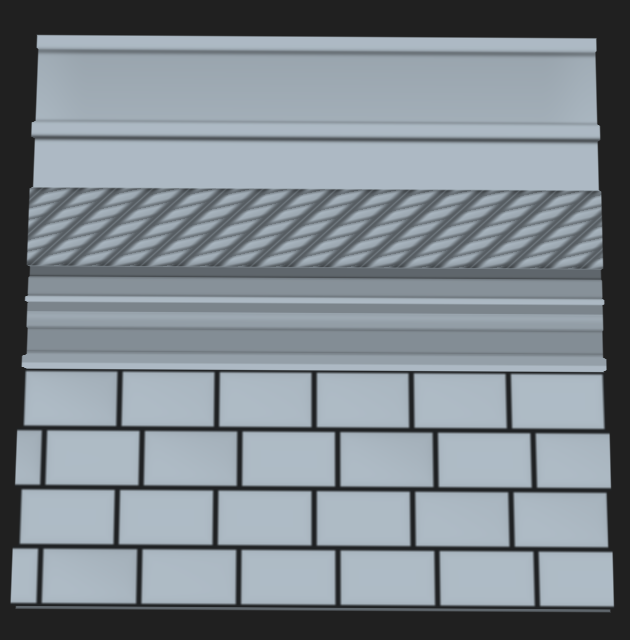
Give the GLSL for this texture, as a WebGL 2 fragment shader.

```glsl
#version 300 es
precision highp float;

#define GRID 768.0
#define STONE vec3(0.677, 0.727, 0.767)
#define BACKDROP vec3(0.127)
#define TILT 0.006
#define CENTER_X 378.0
#define WALL_TOP 444.5
#define COURSE 71.0
#define BRICK_WIDTH 116.8
#define STRAND 44.0
#define BEAD 18.5
#define SOFT 1.3

uniform vec2 u_resolution;
out vec4 fragColor;

float hash(vec2 p) {
  vec3 q = fract(vec3(p.xyx) * 0.1031);
  q += dot(q, q.yzx + 33.33);
  return fract((q.x + q.y) * q.z);
}

// Soft window between a and b
float band(float t, float a, float b) {
  return smoothstep(a - SOFT, a + SOFT, t) * (1.0 - smoothstep(b - SOFT, b + SOFT, t));
}

// Rounded line centred on c
float bump(float t, float c, float w) {
  float d = (t - c) / w;
  return exp(-d * d);
}

// How far each course stands out from the tapering side
float overhang(float t) {
  float o = 2.0 * band(t, 40.0, 60.0) + 4.5 * band(t, 148.0, 167.0);
  o += 4.0 * band(t, 227.0, 321.0) + 1.5 * band(t, 334.0, 356.0);
  o += 4.5 * band(t, 357.0, 364.0) + 1.5 * band(t, 365.0, 395.0);
  o += 5.5 * band(t, 428.0, 443.0);
  float row = floor((t - WALL_TOP) / COURSE);
  return t < WALL_TOP ? o : (mod(row, 2.0) < 0.5 ? 1.5 : 8.0);
}

// Diagonal strands divided into rounded beads
float ropeLevel(vec2 p) {
  float s = (p.x + 1.1 * (p.y - 274.0)) / STRAND;
  float a = fract(s) - 0.5;
  float b = fract((p.y - 230.0 + 0.32 * a * STRAND) / BEAD) - 0.5;
  float body = 1.0 - smoothstep(0.19, 0.43, abs(a));
  float bead = 1.0 - smoothstep(0.18, 0.5, abs(b + 0.06));
  float lit = 0.68 + 0.25 * bead - 0.1 * b - 0.1 * a;
  float groove = 0.5 + 0.13 * bump(abs(a), 0.5, 0.035);
  float level = mix(groove, lit, body);
  return level - 0.14 * bump(p.y, 227.0, 4.0) - 0.12 * bump(p.y, 321.0, 5.0);
}

// Stacked ledges, hollows and fillets
float mouldingLevel(vec2 p) {
  float t = p.y;
  float level = 1.0;
  float hollow = mix(0.89, 0.94, clamp((t - 66.0) / 80.0, 0.0, 1.0));
  hollow += 0.04 * smoothstep(270.0, 335.0, abs(p.x - CENTER_X));
  level = mix(level, hollow, band(t, 61.0, 147.0));
  level -= 0.27 * bump(t, 63.0, 3.5) + 0.14 * bump(t, 147.0, 2.2);
  level -= 0.55 * bump(t, 167.0, 3.2);

  level = mix(level, ropeLevel(p), band(t, 227.0, 321.0));

  level = mix(level, 0.55, band(t, 321.0, 334.0));
  level = mix(level, 0.78, band(t, 334.0, 357.0));
  level = mix(level, 0.71, band(t, 364.0, 376.0));
  level = mix(level, 0.85, band(t, 376.0, 395.0));
  level = mix(level, 0.76, band(t, 395.0, 424.0));
  level = mix(level, 0.86, band(t, 424.0, 437.0));
  level -= 0.16 * bump(t, 333.5, 1.8) + 0.12 * bump(t, 356.0, 2.0);
  level -= 0.16 * bump(t, 395.0, 2.0) + 0.16 * bump(t, 424.0, 2.0);
  return level + 0.06 * bump(t, 381.0, 4.0);
}

// Staggered bricks with soft dark joints
float brickLevel(vec2 p) {
  float row = floor((p.y - WALL_TOP) / COURSE);
  float width = BRICK_WIDTH + 0.0114 * (p.y - 480.0);
  float u = (p.x - CENTER_X + 1.0) / width - 0.24 * mod(row, 2.0);
  vec2 cell = vec2(fract(u), fract((p.y - WALL_TOP) / COURSE));
  vec2 inset = (0.5 - abs(cell - 0.5)) * vec2(width, COURSE);
  float face = smoothstep(0.8, 5.5, inset.x) * smoothstep(0.6, 5.0, inset.y);
  float rim = exp(-min(inset.x, inset.y) / 4.0);
  float tone = hash(vec2(floor(u) + 17.0, row + 5.0));
  float slope = smoothstep(0.4, 1.0, tone) * smoothstep(0.4, 1.9, cell.x + 1.0 - cell.y);
  return mix(0.18, 1.01 - 0.06 * slope - 0.12 * rim, face);
}

void main() {
  vec2 p = gl_FragCoord.xy / u_resolution.y * GRID;
  p.y = GRID - p.y;
  p.y -= TILT * (p.x - CENTER_X);
  float aa = GRID / u_resolution.y;

  // Surface from cornice to footing
  float level = mix(mouldingLevel(p), brickLevel(p), smoothstep(443.5, 445.5, p.y));
  level = mix(level, 0.55, smoothstep(728.5, 730.0, p.y));

  // Silhouette widening toward the base
  float o = overhang(p.y);
  float left = 46.0 - 0.038 * (p.y - 60.0) - o;
  float right = 714.5 + 0.025 * (p.y - 60.0) + 0.7 * o;
  float inside = min(min(p.x - left, right - p.x), min(p.y - 44.0, 732.5 - p.y));
  float mask = smoothstep(-aa, aa, inside);

  fragColor = vec4(mix(BACKDROP, STONE * level, mask), 1.0);
}
```
